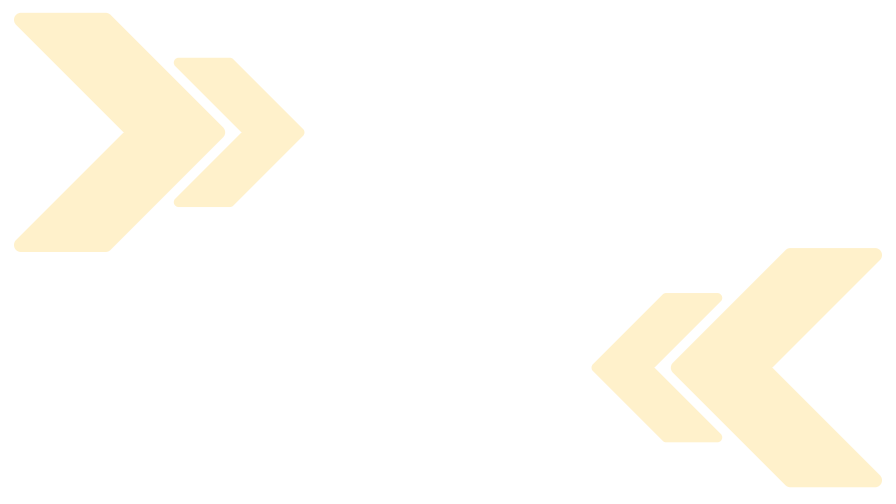
Write a WebGL 2 fragment shader that draws this background.

```glsl
#version 300 es
precision highp float;

uniform vec2 u_resolution;
out vec4 fragColor;

const vec3 PAPER = vec3(1.0);
const vec3 CREAM = vec3(1.0, 0.945, 0.797);
const float ROW_HEIGHT = 0.7373;
const float TURN_HEIGHT = 0.5039;
const float SQRT2 = 1.41421356;

float segmentDistance(vec2 p, vec2 a, vec2 b) {
    vec2 ab = b - a;
    float t = clamp(dot(p - a, ab) / dot(ab, ab), 0.0, 1.0);
    return length(p - a - ab * t);
}

// Signed distance to a right-pointing 45 degree chevron with rounded outer corners.
// notch and tip are the x positions where its sharp edges cross the axis.
float chevronDistance(vec2 p, float notch, float tip, float halfHeight, float radius) {
    p.y = abs(p.y);
    float inner = notch + SQRT2 * radius;
    float outer = tip - SQRT2 * radius;
    float top = halfHeight - radius;
    vec2 topInner = vec2(inner - top, top);
    vec2 topOuter = vec2(outer - top, top);

    float d = segmentDistance(p, vec2(inner, 0.0), topInner);
    d = min(d, segmentDistance(p, topInner, topOuter));
    d = min(d, segmentDistance(p, topOuter, vec2(outer, 0.0)));

    float diagonal = p.x + p.y;
    bool inside = p.y < top && diagonal > inner && diagonal < outer;
    return (inside ? -d : d) - radius;
}

float coverage(float d, float pixel) {
    return clamp(0.5 - d / pixel, 0.0, 1.0);
}

void main() {
    float pixel = 1.0 / u_resolution.y;
    vec2 p = gl_FragCoord.xy * pixel;

    // The right half repeats the left half, turned by 180 degrees
    vec2 center = vec2(0.5 * u_resolution.x * pixel, TURN_HEIGHT);
    if (p.x > center.x) p = 2.0 * center - p;
    p.y -= ROW_HEIGHT;

    // Large chevron followed by a small one
    float large = chevronDistance(p, 0.2454, 0.4525, 0.2373, 0.0139);
    float small = chevronDistance(p, 0.4792, 0.6081, 0.1481, 0.0097);

    float mask = coverage(min(large, small), pixel);
    fragColor = vec4(mix(PAPER, CREAM, mask), 1.0);
}
```
